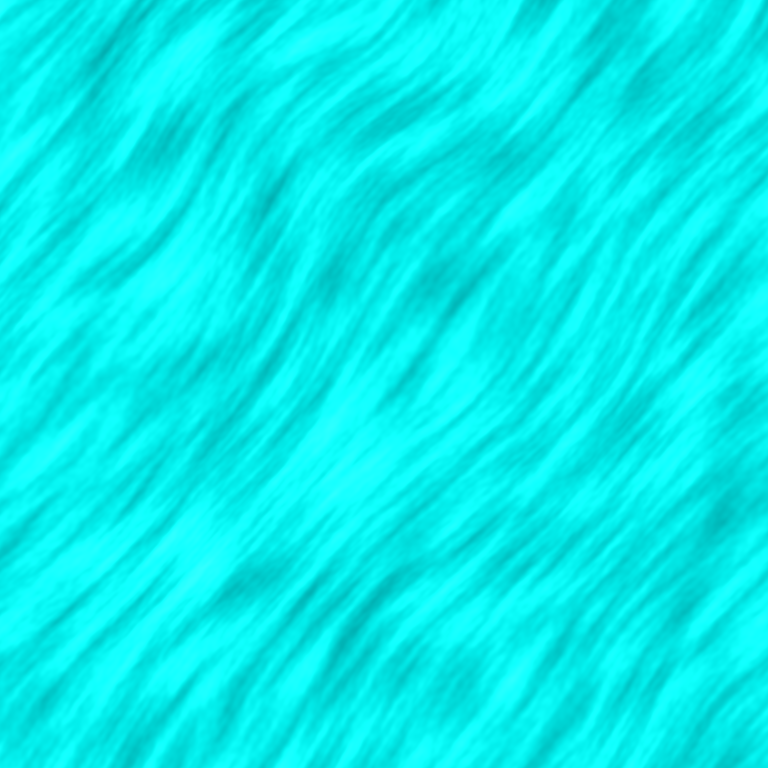
Reproduce this texture procedurally as a Shadertoy shader.

```glsl
// Draws soft, brushed cyan streaks running diagonally over cloudy shading.

const float STREAK_ANGLE = 0.88;
const vec3 MID_CYAN = vec3(0.012, 0.940, 0.932);
const vec3 TONE_STEP = vec3(0.0, 0.077, 0.072);

// Pseudo-random unit vector for one lattice cell
vec2 randomDirection(vec2 cell, float seed) {
    vec3 q = fract(vec3(cell.xyx + seed * 17.3) * vec3(0.1031, 0.1030, 0.0973));
    q += dot(q, q.yzx + 33.33);
    float angle = 6.28319 * fract((q.x + q.y) * q.z);
    return vec2(cos(angle), sin(angle));
}

// Gradient noise scaled to a spread of about one
float gradientNoise(vec2 p, float seed) {
    vec2 cell = floor(p);
    vec2 f = p - cell;
    vec2 blend = f * f * f * (f * (f * 6.0 - 15.0) + 10.0);
    vec2 right = vec2(1.0, 0.0);
    vec2 up = vec2(0.0, 1.0);
    float a = dot(randomDirection(cell, seed), f);
    float b = dot(randomDirection(cell + right, seed), f - right);
    float c = dot(randomDirection(cell + up, seed), f - up);
    float d = dot(randomDirection(cell + 1.0, seed), f - 1.0);
    return 4.5 * mix(mix(a, b, blend.x), mix(c, d, blend.x), blend.y);
}

// Coordinates along and across the streaks, gently bent
vec2 streakSpace(vec2 p, float angle, float bend) {
    vec2 along = vec2(cos(angle), sin(angle));
    vec2 across = vec2(-along.y, along.x);
    float sway = bend * gradientNoise(p * 3.0, 1.0);
    return vec2(dot(p, along), dot(p, across) + sway);
}

// Broad patches, stacked streaks and a faint grain
float brushedTone(vec2 p) {
    vec2 s = streakSpace(p, STREAK_ANGLE, 0.012);
    float tone = 0.42 * gradientNoise(p * vec2(3.2, 4.6), 2.0);
    tone += 0.28 * gradientNoise(s * vec2(6.0, 11.0), 3.0);

    vec2 frequency = vec2(4.5, 27.0);
    float weight = 0.50;
    for (int i = 0; i < 3; i++) {
        float seed = 4.0 + float(i);
        tone += weight * gradientNoise(s * frequency + seed * 3.7, seed);
        frequency *= vec2(1.8, 1.95);
        weight *= i == 0 ? 1.15 : 0.5;
    }
    return tone + 0.13 * gradientNoise(s * vec2(75.0, 130.0), 8.0);
}

// Tone zero is the middle cyan; bright tones gain a little red
vec3 cyanShade(float tone) {
    vec3 color = MID_CYAN + TONE_STEP * tone;
    color.r += 0.055 * max(tone, 0.0) + 0.008 * min(tone, 0.0);
    return clamp(color, 0.0, 1.0);
}

void mainImage(out vec4 fragColor, in vec2 fragCoord) {
    vec2 p = fragCoord / iResolution.y;
    fragColor = vec4(cyanShade(brushedTone(p)), 1.0);
}
```
